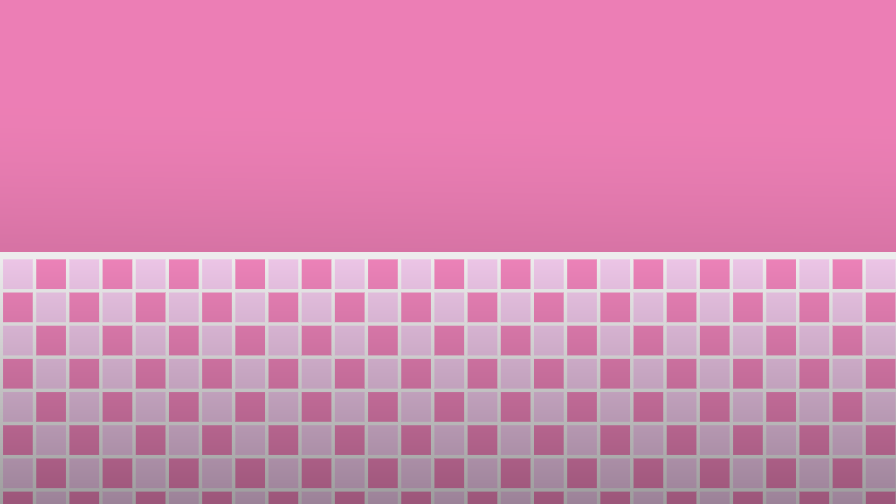
This background is drawn by a WebGL 1 fragment shader. Its source:

```glsl
precision mediump float;
// A plain pink wall above a checkerboard of small pink and lilac tiles.
// The tiles are a repeated box distance over pale grout, capped by a ledge;
// vertical gradients darken the foot of the wall and the lower tiles.
uniform vec2 u_resolution;

// Lengths are fractions of the canvas height.
const float LEDGE_TOP = 0.5;
const vec2 GRID_CORNER = vec2(0.0026, 0.4889);
const float TILE_PITCH = 0.06584;
const float GROUT_WIDTH = 0.0069;

const vec3 WALL_PINK = vec3(0.925, 0.496, 0.708);
const vec3 TILE_PINK = vec3(0.925, 0.510, 0.722);
const vec3 TILE_LILAC = vec3(0.925, 0.772, 0.902);
const vec3 GROUT = vec3(0.930, 0.925, 0.930);

const float WALL_FADE_TOP = 0.78;
const float WALL_FOOT_SHADE = 0.91;
const float WALL_FADE_TILT = 0.012;
const float FLOOR_SHADE = 0.66;

// Wall: flat colour with a soft, slightly tilted shadow at its foot.
vec3 wallColor(vec2 p) {
  float y = p.y + WALL_FADE_TILT * (p.x - 0.89);
  float depth = clamp((WALL_FADE_TOP - y) / (WALL_FADE_TOP - LEDGE_TOP), 0.0, 1.0);
  return WALL_PINK * mix(1.0, WALL_FOOT_SHADE, pow(depth, 1.5));
}

// Tiles: alternate colours in square cells counted down from the ledge.
vec3 tiledColor(vec2 p, float pixel) {
  vec2 grid = vec2(p.x - GRID_CORNER.x, GRID_CORNER.y - p.y) / TILE_PITCH;
  vec2 cell = floor(grid);
  vec2 offset = abs(fract(grid) - 0.5) * TILE_PITCH;
  float edge = max(offset.x, offset.y) - 0.5 * (TILE_PITCH - GROUT_WIDTH);
  float coverage = clamp(0.5 - edge / pixel, 0.0, 1.0) * step(0.0, grid.y);

  float checker = mod(cell.x + cell.y, 2.0);
  vec3 tile = mix(TILE_LILAC, TILE_PINK, step(0.5, checker));
  float depth = clamp(1.0 - p.y / GRID_CORNER.y, 0.0, 1.0);
  return mix(GROUT, tile, coverage) * mix(1.0, FLOOR_SHADE, depth);
}

void main() {
  float pixel = 1.0 / u_resolution.y;
  vec2 p = gl_FragCoord.xy * pixel;
  float aboveLedge = clamp(0.5 + (p.y - LEDGE_TOP) / pixel, 0.0, 1.0);
  vec3 color = mix(tiledColor(p, pixel), wallColor(p), aboveLedge);
  gl_FragColor = vec4(color, 1.0);
}
```
